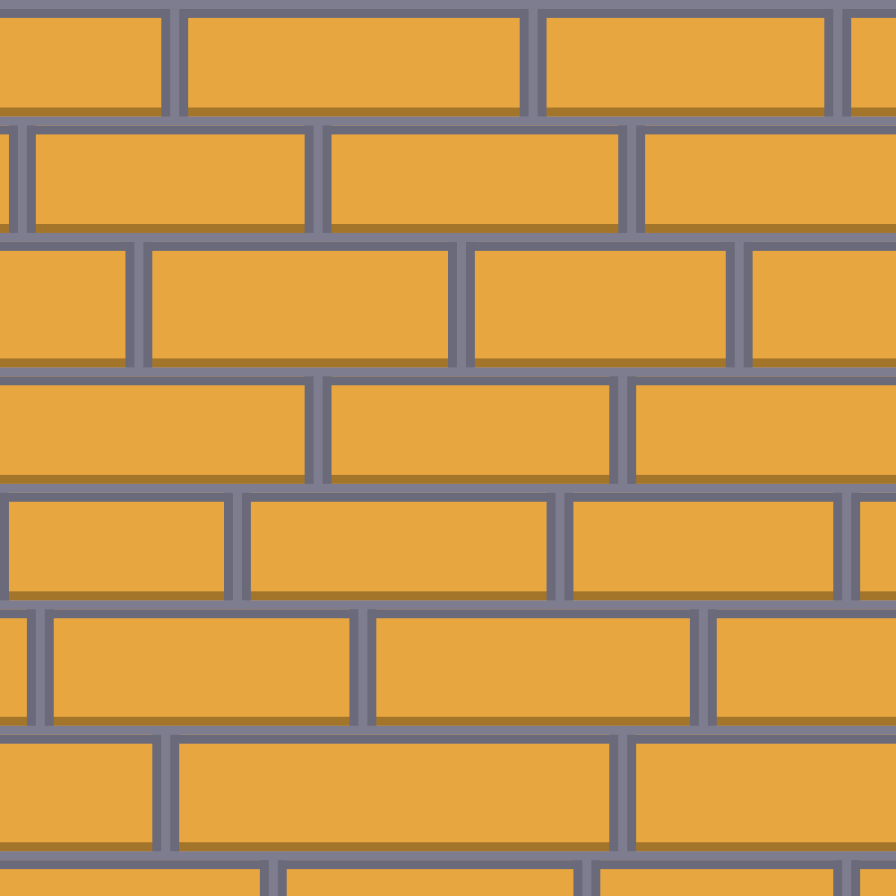
A Shadertoy shader for this texture:

```glsl
// Draws a flat ochre brick wall with uneven courses and two-tone grey mortar.

const float UNITS = 100.0;   // canvas height in mortar-line widths
const int COURSES = 8;
const int JOINTS = 4;

const vec3 BRICK      = vec3(0.905, 0.652, 0.250);
const vec3 BRICK_EDGE = vec3(0.640, 0.460, 0.170);
const vec3 MORTAR     = vec3(0.495, 0.490, 0.560);
const vec3 SHADOW     = vec3(0.420, 0.415, 0.480);

// Course heights, from the top down
const float HEIGHT[COURSES] = float[](13.0, 13.0, 15.0, 13.0, 13.0, 14.0, 14.0, 13.0);

// Bond of each course: offset of the first joint, then three brick lengths
const vec4 BOND[COURSES] = vec4[](
    vec4(19.0, 40.0, 34.0, 40.0),
    vec4( 2.0, 33.0, 35.0, 40.0),
    vec4(15.0, 36.0, 31.0, 40.0),
    vec4(35.0, 34.0, 40.0, 40.0),
    vec4(-1.0, 27.0, 36.0, 32.0),
    vec4( 4.0, 36.0, 38.0, 40.0),
    vec4(18.0, 51.0, 40.0, 40.0),
    vec4(30.0, 35.0, 29.0, 40.0));

// Share of a pixel of the given width that lies between two edges
float band(float x, float start, float end, float pixel) {
    float overlap = min(end, x + 0.5 * pixel) - max(start, x - 0.5 * pixel);
    return clamp(overlap / pixel, 0.0, 1.0);
}

// Colour within one course; p.y is the depth below its top
vec3 courseColor(vec2 p, float height, vec4 bond, float pixel) {
    // Brick face, darker lower edge, shadow below the bed joint
    vec3 color = mix(BRICK, BRICK_EDGE, band(p.y, height - 1.0, height, pixel));
    color = mix(color, SHADOW, band(p.y, 1.0, 2.0, pixel));

    // Upright joints, shaded on both sides
    float joint = 0.0;
    for (int i = 0; i < JOINTS; i++) {
        joint += bond[i];
        color = mix(color, SHADOW, band(p.x, joint - 1.0, joint + 2.0, pixel));
        color = mix(color, MORTAR, band(p.x, joint, joint + 1.0, pixel));
    }

    // Bed joints above and below
    float bed = band(p.y, 0.0, 1.0, pixel) + band(p.y, height, height + 1.0, pixel);
    return mix(color, MORTAR, min(bed, 1.0));
}

void mainImage(out vec4 fragColor, in vec2 fragCoord) {
    float pixel = UNITS / iResolution.y;
    vec2 p = vec2(fragCoord.x, iResolution.y - fragCoord.y) * pixel;

    // Step down to the current course, switching in the middle of a bed joint
    int course = 0;
    for (int i = 0; i < COURSES - 1; i++) {
        if (p.y < HEIGHT[i] + 0.5) break;
        p.y -= HEIGHT[i];
        course++;
    }

    fragColor = vec4(courseColor(p, HEIGHT[course], BOND[course], pixel), 1.0);
}
```
